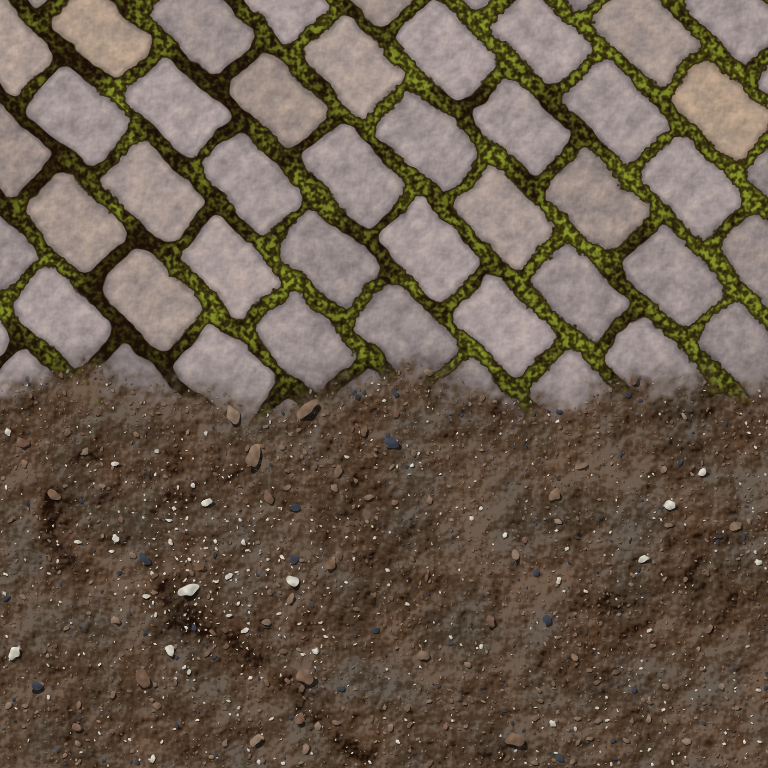
Give the GLSL for this texture, as a three.js fragment shader.

```glsl
varying vec2 vUv;

#define PITCH vec2(0.139, 0.0999)
#define STONE_HALF vec2(0.0632, 0.0415)
#define SOIL_TOP 0.492
#define TO_LIGHT vec2(-0.0025, 0.003)
#define STONE_GREY vec3(0.62, 0.57, 0.565)
#define STONE_WARM vec3(0.65, 0.56, 0.47)
#define SOIL_DARK vec3(0.11, 0.06, 0.03)
#define SOIL_MID vec3(0.29, 0.22, 0.16)
#define SOIL_LIGHT vec3(0.42, 0.36, 0.31)
#define MOSS_DEEP vec3(0.28, 0.27, 0.08)
#define MOSS_BRIGHT vec3(0.52, 0.57, 0.17)

float hash(vec2 p) {
  vec3 q = fract(p.xyx * 0.1031);
  q += dot(q, q.yzx + 33.33);
  return fract((q.x + q.y) * q.z);
}

mat2 turn(float a) {
  return mat2(cos(a), sin(a), -sin(a), cos(a));
}

float corner(vec2 cell, vec2 f) {
  float a = 6.2832 * hash(cell);
  return dot(vec2(cos(a), sin(a)), f);
}

// Gradient noise, centred on zero
float noise(vec2 p) {
  vec2 i = floor(p), f = p - i, e = vec2(0.0, 1.0);
  vec2 w = f * f * f * (f * (f * 6.0 - 15.0) + 10.0);
  return mix(mix(corner(i, f), corner(i + e.yx, f - e.yx), w.x),
             mix(corner(i + e, f - e), corner(i + 1.0, f - 1.0), w.x), w.y);
}

float fbm(vec2 p) {
  float sum = 0.0, amp = 0.5;
  for (int i = 0; i < 5; i++) {
    sum += amp * noise(p);
    p = turn(0.6) * p * 2.03 + 11.7;
    amp *= 0.5;
  }
  return sum;
}

float segment(vec2 p, vec2 a, vec2 b) {
  vec2 d = b - a;
  return length(p - a - d * clamp(dot(p - a, d) / dot(d, d), 0.0, 1.0));
}

float soilHeight(vec2 p) {
  return 0.6 * fbm(p * 7.0) + 0.35 * fbm(p * 36.0);
}

vec3 soil(vec2 p) {
  float h = soilHeight(p);
  float slope = h - soilHeight(p + TO_LIGHT);
  vec2 q = p + 0.035 * vec2(noise(p * 11.0), noise(p * 11.0 + 5.0));
  float furrow = min(segment(q, vec2(0.21, 0.23), vec2(0.48, 0.02)),
                     segment(q, vec2(0.05, 0.37), vec2(0.09, 0.25)));
  float tone = 0.6 + 1.1 * h + 4.0 * slope + 0.25 * noise(p * 170.0);
  tone -= 0.35 * exp(-furrow * furrow * 3500.0);
  vec3 col = mix(SOIL_DARK, SOIL_MID, smoothstep(0.0, 0.48, tone));
  col = mix(col, SOIL_LIGHT, smoothstep(0.42, 0.92, tone));
  return col * (1.0 + vec3(0.12, 0.0, -0.1) * noise(p * 14.0));
}

// One pebble at most per cell, with a shadow away from the light
void addPebbles(inout vec3 col, vec2 p, float scale, float density, float cover) {
  vec2 cell = floor(p * scale), seed = cell + scale * 3.0;
  float cluster = exp(-75.0 * dot(p - vec2(0.27, 0.26), p - vec2(0.27, 0.26)));
  float present = step(hash(seed), density + 0.2 * cluster) * cover;
  vec2 jitter = vec2(hash(seed + 7.1), hash(seed + 13.7)) - 0.5;
  vec2 f = p * scale - cell - 0.5 - jitter * 0.5;
  mat2 spin = turn(6.2832 * hash(seed + 21.3));
  vec2 stretch = vec2(1.0, 1.2 + 0.8 * hash(seed + 31.9));
  float radius = mix(0.12, 0.24, hash(seed + 41.3));
  float rough = 0.12 * noise(f * 5.0 + seed);
  float d = length(spin * f * stretch) + rough - radius;
  float shade = length(spin * (f + vec2(-0.05, 0.07)) * stretch) + rough - radius;
  float soft = 0.0011 * scale;
  float kind = hash(seed + 53.7);
  vec3 tint = mix(vec3(0.42, 0.31, 0.24), vec3(0.58, 0.5, 0.43), kind);
  tint = mix(tint, vec3(0.24, 0.26, 0.3), step(kind, 0.13));
  tint = mix(tint, vec3(0.82, 0.8, 0.75), step(0.87 - 0.5 * cluster, kind));
  tint *= 0.95 + 0.5 * dot(f, vec2(-0.8, 1.2)) + 0.25 * noise(p * 130.0);
  col *= 1.0 - 0.6 * present * smoothstep(soft, -soft, shade);
  col = mix(col, tint, present * smoothstep(soft, -soft, d));
}

vec3 paving(vec2 p) {
  // Diagonal running bond: x along the stones, y across the rows
  vec2 d = vec2(p.x + 1.0 - p.y, p.x - 1.0 + p.y) * 0.70711;
  float row = floor((d.y - 0.0644) / PITCH.y + 0.5);
  float shift = mod(row, 2.0) > 0.5 ? 0.0552 + 0.0147 * cos(1.5708 * (row + 3.0))
                                    : 0.1215 + 0.0138 * cos(0.7 * (row + 2.0));
  float column = floor((d.x - shift) / PITCH.x + 0.5);
  vec2 mid = vec2(shift, 0.0644) + vec2(column, row) * PITCH;
  vec2 centre = vec2(mid.x + mid.y, 1.4142 - mid.x + mid.y) * 0.70711;
  vec2 id = vec2(column, row) + 40.0;
  float pick = hash(id);

  // Worn rounded block
  vec2 local = turn((hash(id + 9.0) - 0.5) * 0.16) * (d - mid);
  local += 0.009 * vec2(noise(p * 23.0), noise(p * 23.0 + 8.0));
  local += 0.003 * vec2(noise(p * 75.0), noise(p * 75.0 + 8.0));
  vec2 halfSize = STONE_HALF - 0.004 * vec2(hash(id + 3.0), hash(id + 5.0));
  vec2 box = abs(local) - halfSize + 0.014;
  float dist = length(max(box, 0.0)) + min(max(box.x, box.y), 0.0) - 0.014;

  // Stone face
  float grain = fbm(p * 38.0 + pick * 20.0);
  float relief = grain - fbm((p + TO_LIGHT) * 38.0 + pick * 20.0);
  float streak = noise(d * vec2(25.0, 110.0) + pick * 30.0);
  float warm = exp(-900.0 * dot(centre - vec2(0.93, 0.87), centre - vec2(0.93, 0.87)))
             + 0.7 * exp(-900.0 * dot(centre - vec2(0.135, 0.957), centre - vec2(0.135, 0.957)));
  warm += 0.35 * smoothstep(0.6, 1.0, hash(id + 17.0));
  vec3 face = mix(STONE_GREY, STONE_WARM, clamp(warm + 0.5 * grain, 0.0, 1.0));
  face *= 0.94 + 0.13 * pick + 0.28 * grain + 0.32 * relief + 0.07 * streak;
  face += 0.025 * noise(p * 240.0);
  face *= mix(0.78, 1.0, smoothstep(0.0, -0.009, dist));

  // Mossy joints, richer towards the right
  float leaf = noise(p * 120.0) + 0.6 * noise(p * 230.0);
  float growth = smoothstep(-0.25, 0.3, fbm(p * 9.0) + 0.3 * (p.x - 0.3));
  float depth = smoothstep(-0.001, 0.007, dist);
  vec3 joint = mix(SOIL_DARK, MOSS_DEEP, clamp(growth * 0.8 + 0.2 + leaf, 0.0, 1.0) * (0.4 + 0.6 * depth));
  joint = mix(joint, MOSS_BRIGHT, growth * depth * smoothstep(-0.2, 0.4, leaf));
  float ragged = dist + 0.004 * growth * leaf;
  return mix(joint, face, smoothstep(0.0013, -0.0013, ragged));
}

void main() {
  vec2 p = vUv;
  vec3 col = paving(p);

  // Soil creeping over the lower stones
  float edge = SOIL_TOP + 0.018 * cos(15.7 * (p.x - 0.13)) + 0.07 * fbm(p * 13.0);
  float above = p.y - edge;
  float cover = smoothstep(0.024, -0.026, above + 0.025 * noise(p * 85.0));
  col *= mix(1.0, 0.82, smoothstep(0.06, 0.0, above));
  col = mix(col, soil(p), cover);

  // Gravel from fine to coarse
  float scattered = smoothstep(0.02, -0.01, above);
  for (int i = 0; i < 5; i++) {
    float level = float(i);
    addPebbles(col, turn(0.0) * p, 125.0 * pow(0.58, level), 0.42 * pow(0.68, level), scattered);
  }
  gl_FragColor = vec4(clamp(col, 0.0, 1.0), 1.0);
}
```
